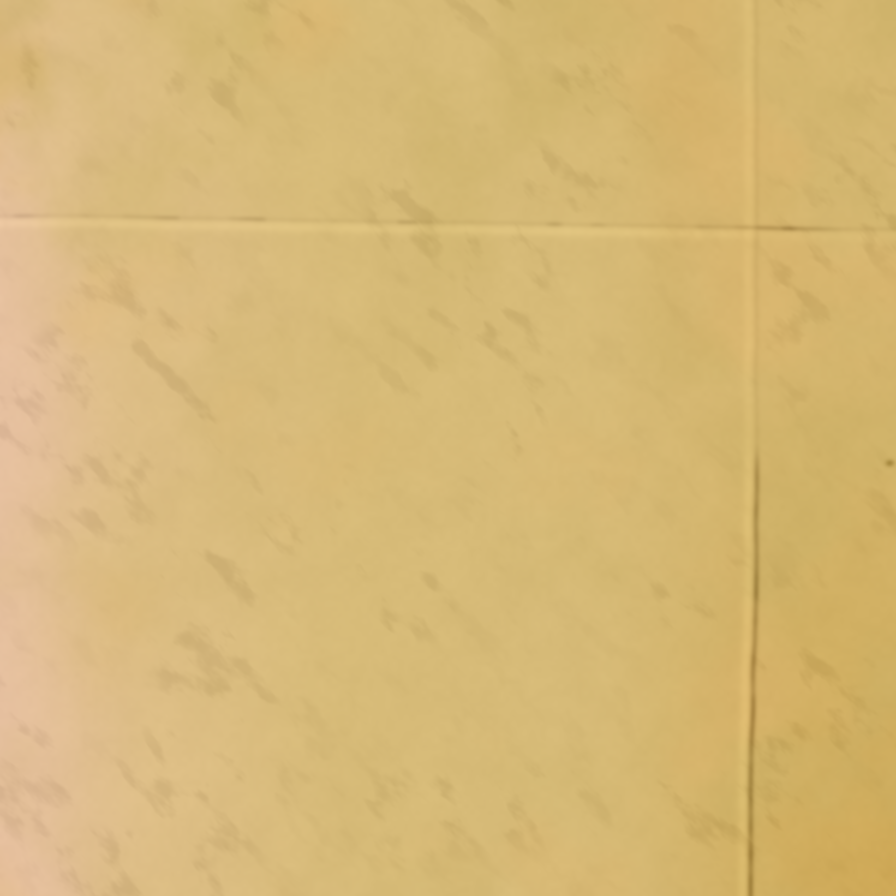
Reproduce this texture procedurally as a WebGL 1 fragment shader.

```glsl
precision highp float;

uniform vec2 u_resolution;

const vec3 PINK = vec3(0.905, 0.755, 0.630);
const vec3 CREAM = vec3(0.868, 0.745, 0.525);
const vec3 BUFF = vec3(0.842, 0.732, 0.470);
const vec3 OCHRE = vec3(0.818, 0.688, 0.385);
const vec3 ORANGE = vec3(0.865, 0.710, 0.430);
const vec3 OLIVE = vec3(0.790, 0.690, 0.400);

float hash(vec2 cell) {
  vec3 p = fract(cell.xyx * vec3(0.1031, 0.1030, 0.0973));
  p += dot(p, p.yzx + 33.33);
  return fract((p.x + p.y) * p.z);
}

float noise(vec2 p) {
  vec2 cell = floor(p);
  vec2 f = fract(p);
  f = f * f * (3.0 - 2.0 * f);
  float low = mix(hash(cell), hash(cell + vec2(1.0, 0.0)), f.x);
  float high = mix(hash(cell + vec2(0.0, 1.0)), hash(cell + 1.0), f.x);
  return mix(low, high, f.y);
}

float fbm(vec2 p) {
  float sum = 0.0;
  float weight = 0.5;
  for (int i = 0; i < 4; i++) {
    sum += weight * noise(p);
    p = mat2(1.6, 1.2, -1.2, 1.6) * p + 7.3;
    weight *= 0.5;
  }
  return sum / 0.9375;
}

// Soft ridge profile across a fold
float ridge(float dist, float width) {
  return exp(-dist * dist / (width * width));
}

// Broad wash from pink at the left to ochre at the lower right
vec3 wash(vec2 uv) {
  float drift = 0.10 * (fbm(uv * 3.0 + 4.0) - 0.5);
  float x = uv.x + drift + 0.07 * smoothstep(0.55, 1.0, uv.y);
  vec3 color = mix(PINK, CREAM, smoothstep(-0.02, 0.18, x));
  color = mix(color, BUFF, smoothstep(0.14, 0.42, x));
  float lower = 1.0 - smoothstep(0.25, 0.75, uv.y);
  float warm = smoothstep(0.58, 0.92, x) * mix(0.35, 1.0, lower);
  color = mix(color, OCHRE, warm);
  float corner = smoothstep(0.75, 1.05, uv.x) * (1.0 - smoothstep(0.0, 0.3, uv.y));
  return color - corner * vec3(0.005, 0.025, 0.045);
}

// Cloudy stains, stronger near the top and right
vec3 stain(vec3 color, vec2 uv) {
  float edge = max(smoothstep(0.5, 1.0, uv.y), smoothstep(0.55, 0.9, uv.x));
  float orange = smoothstep(0.50, 0.78, fbm(uv * 6.0 + 21.0));
  float olive = smoothstep(0.50, 0.80, fbm(uv * 8.0 + 53.0));
  color = mix(color, ORANGE, orange * mix(0.25, 0.50, edge));
  color = mix(color, OLIVE, olive * mix(0.15, 0.45, edge));
  float band = ridge(uv.x - 0.765, 0.05) * smoothstep(0.4, 1.0, uv.y);
  return mix(color, ORANGE - vec3(0.02), band * 0.45);
}

// Small diagonal smudges, gathered in sparse patches
float smudges(vec2 uv) {
  vec2 slanted = vec2(uv.x - uv.y, uv.x + uv.y) * 0.7071;
  float marks = smoothstep(0.56, 0.80, fbm(slanted * vec2(22.0, 46.0)));
  float patches = smoothstep(0.42, 0.68, noise(uv * 9.0 + 12.0));
  return marks * mix(0.25, 1.0, patches);
}

// Positive where a fold is lit, negative where it is shaded
float horizontalFold(vec2 uv) {
  float d = uv.y - (0.759 - 0.016 * uv.x + 0.002 * (noise(uv.xx * 9.0) - 0.5));
  float wear = noise(vec2(uv.x * 42.0, 3.0));
  float right = smoothstep(0.835, 0.85, uv.x) * (1.0 - smoothstep(0.88, 0.96, uv.x));
  float shade = 0.025 + 0.05 * smoothstep(0.45, 0.9, wear) + 0.08 * right;
  float lit = mix(0.035, 0.015, smoothstep(0.80, 0.86, uv.x));
  return lit * ridge(d + 0.007, 0.006) - shade * ridge(d - 0.001, 0.0032);
}

float verticalFold(vec2 uv) {
  float d = uv.x - (0.837 + 0.007 * smoothstep(0.0, 0.45, uv.y));
  d += 0.002 * (noise(vec2(uv.y * 24.0, 8.0)) - 0.5);
  float lower = 1.0 - smoothstep(0.46, 0.51, uv.y);
  float wear = noise(vec2(uv.y * 65.0, 17.0));
  float shade = 0.025 + lower * (0.08 + 0.07 * wear);
  float lit = 0.025 + 0.015 * lower;
  return lit * ridge(d + 0.009, 0.006) - shade * ridge(d, 0.0036);
}

void main() {
  vec2 uv = gl_FragCoord.xy / u_resolution;
  vec3 color = stain(wash(uv), uv);

  // Paper texture
  color -= smudges(uv) * vec3(0.045, 0.045, 0.040);
  color += 0.022 * (fbm(uv * 28.0 + 90.0) - 0.5);
  color += 0.008 * (noise(uv * 150.0) - 0.5);

  // Folds and one small fleck at the right edge
  color += (horizontalFold(uv) + verticalFold(uv)) * vec3(1.0, 1.0, 0.85);
  color -= 0.16 * ridge(length((uv - vec2(0.993, 0.483)) * vec2(0.8, 1.0)), 0.004);

  gl_FragColor = vec4(clamp(color, 0.0, 1.0), 1.0);
}
```
